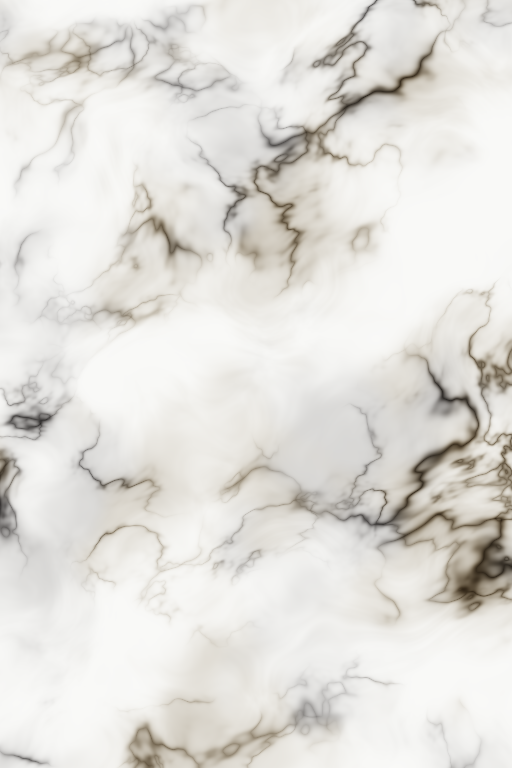
Give the GLSL for this texture, as a Shadertoy shader.

```glsl
// White marble: pale drifting clouds crossed by thin, jagged grey-brown veins.
// Veins are zero contours of domain-warped gradient noise; a slow mask gathers
// them into dark knots, and ink is laid down as exponential absorption.

const vec3  STONE       = vec3(0.975, 0.975, 0.968);
const vec3  COOL_INK    = vec3(1.06, 1.09, 1.10);
const vec3  WARM_INK    = vec3(0.94, 1.09, 1.36);
const float VEIN_SCALE  = 2.7;    // large vein cells per canvas width
const float FINE_SCALE  = 4.6;    // small branching cells per canvas width
const float MASK_SCALE  = 2.3;    // patches where the veins gather
const float CLOUD_SCALE = 2.6;
const float CLOUD_INK   = 0.13;
const float HALO_INK    = 0.20;
const float KNOT_INK    = 1.15;
const float FAINT_INK   = 0.17;
const float LINE_SHARP  = 34.0;   // higher is thinner
const float HALO_SHARP  = 9.0;
const float WARP        = 0.09;
const float TREND       = 0.55;   // vein direction in radians
const vec2  STRETCH     = vec2(0.85, 1.12);

float hash(vec2 p) {
    return fract(sin(dot(p, vec2(127.1, 311.7))) * 43758.5453);
}

mat2 rotation(float a) {
    float c = cos(a), s = sin(a);
    return mat2(c, -s, s, c);
}

// Dot product of the offset with a random unit gradient at a lattice corner
float corner(vec2 cell, vec2 offset) {
    float a = 6.28318 * hash(cell);
    return dot(vec2(cos(a), sin(a)), offset);
}

float gradientNoise(vec2 p) {
    vec2 i = floor(p), f = fract(p);
    vec2 u = f * f * f * (f * (f * 6.0 - 15.0) + 10.0);
    vec2 e = vec2(1.0, 0.0);
    return mix(mix(corner(i, f), corner(i + e.xy, f - e.xy), u.x),
               mix(corner(i + e.yx, f - e.yx), corner(i + e.xx, f - e.xx), u.x), u.y);
}

float fbm(vec2 p, int octaves) {
    float sum = 0.0, amplitude = 1.0;
    mat2 turn = rotation(0.65);
    for (int i = 0; i < octaves; i++) {
        sum += amplitude * gradientNoise(p);
        p = turn * p * 2.03 + 17.3;
        amplitude *= 0.5;
    }
    return sum;
}

// Ink of one vein network: crisp core plus a soft stain, both led by the mask
float veinInk(float field, float mask, float strength) {
    float d = abs(field);
    float core = exp(-LINE_SHARP * d);
    float halo = exp(-HALO_SHARP * d);
    float coreInk = KNOT_INK * mask * mask + FAINT_INK * smoothstep(0.0, 0.3, mask);
    return strength * (core * coreInk + halo * HALO_INK * mask);
}

void mainImage(out vec4 fragColor, in vec2 fragCoord) {
    vec2 p = fragCoord / iResolution.x;

    // Bend the space so that veins and clouds swirl together
    vec2 bend = vec2(fbm(p * 2.1 + 3.7, 3), fbm(p * 2.1 + 41.2, 3));
    vec2 q = rotation(TREND) * (p + WARP * bend) * STRETCH;

    // Slow mask for the vein patches, broken up by smaller blotches
    float patches = fbm(q * MASK_SCALE + 8.4, 3);
    float blotches = gradientNoise(q * 8.0 + 63.0);
    float mask = smoothstep(-0.12, 0.56, patches + 0.28 * blotches);

    // Clouds: a broad drift and faint stretched wisps
    float drift = fbm(q * CLOUD_SCALE + 22.6, 4);
    float wisps = fbm(q * vec2(4.0, 11.0) + 5.0 * bend, 3);
    float cloud = smoothstep(-0.32, 0.55, drift * 0.75 + patches * 0.4 + wisps * 0.14);
    float ink = CLOUD_INK * pow(cloud, 1.3);

    // Two vein networks
    ink += veinInk(fbm(q * VEIN_SCALE + 31.5, 5), mask, 1.0);
    ink += veinInk(fbm(q * FINE_SCALE + 77.1, 5), mask, 0.6);

    // Tint varies between cool grey and warm brown
    float warmth = smoothstep(-0.35, 0.25, fbm(p * 3.4 + 90.3, 3));
    vec3 color = STONE * exp(-ink * mix(COOL_INK, WARM_INK, warmth));
    fragColor = vec4(color, 1.0);
}
```
